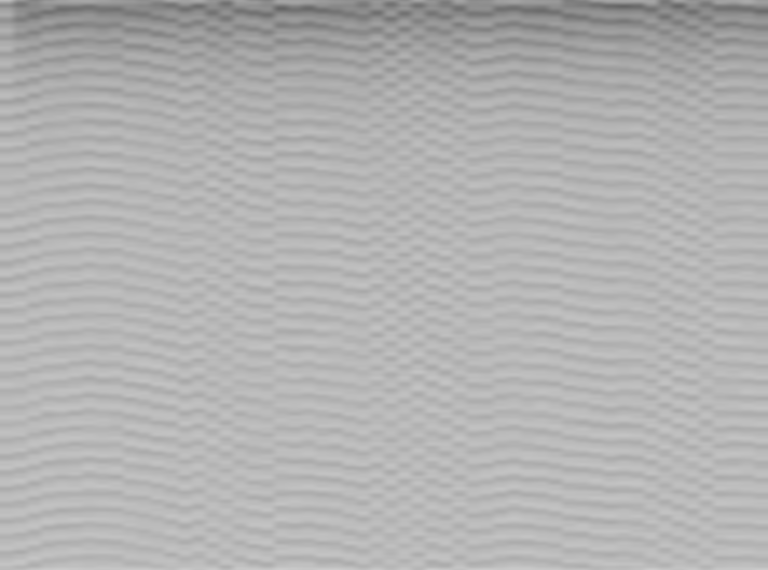
Write a WebGL 1 fragment shader that draws this texture.

```glsl
precision highp float;
// Grey woven ripple: thin horizontal bands sheared by columns, darkening to the top.
uniform vec2 u_resolution;

#define COLUMNS 56.0
#define BANDS 35.3
#define BASE_GREY 0.705
#define TOP_SHADE 0.24
#define SHADE_DEPTH 0.085
#define BAND_CONTRAST 0.033
#define DRIFT 0.42
#define JITTER 0.2
#define GRAIN_ROWS 190.0
#define GRAIN 0.022

const float TAU = 6.2831853;

float hash(vec2 p) {
  return fract(sin(dot(p, vec2(12.9898, 78.233))) * 43758.5453);
}

// Smooth noise along y, independent for each column
float columnNoise(float column, float y) {
  float row = floor(y);
  return mix(hash(vec2(column, row)), hash(vec2(column, row + 1.0)),
             smoothstep(0.0, 1.0, y - row));
}

// Soft-edged span of columns
float span(float column, float centre, float halfWidth) {
  return 1.0 - smoothstep(halfWidth - 0.5, halfWidth + 1.0, abs(column - centre));
}

// Band offset: slow wave, small jitter, and half-period steps in checked spans
float columnPhase(float column) {
  float wave = -DRIFT * cos(TAU * (column - 6.0) / 15.5);
  float jitter = JITTER * (hash(vec2(column, 3.7)) - 0.5);
  float checked = span(column, 16.0, 2.5)
                + span(column, 30.5, 4.0)
                + span(column, 49.0, 2.7);
  return wave + jitter + 0.5 * mod(column, 2.0) * min(checked, 1.0);
}

// Grey level of one column at a depth below the top edge
float columnGrey(float column, float depth) {
  float shade = exp(-depth / SHADE_DEPTH);
  float first = 1.0 - step(0.5, column);

  // Background gradient, paler in the first column
  float strength = 0.92 + 0.16 * hash(vec2(column, 9.1));
  float grey = BASE_GREY + 0.02 * depth;
  grey -= TOP_SHADE * shade * strength * (1.0 - 0.55 * first);

  // Bands with uneven contrast and a slight wander
  float wander = 0.14 * (columnNoise(column + 71.0, depth * 17.0) - 0.5);
  float angle = TAU * (depth * BANDS - columnPhase(column) + wander);
  float contrast = 0.65 + 0.6 * columnNoise(floor(column / 3.0) + 31.0, depth * 12.0);
  float ripple = cos(angle) + 0.2 * cos(2.0 * angle + 0.8);
  grey -= BAND_CONTRAST * contrast * (1.0 + 1.1 * shade) * ripple;

  // Fine streaks
  grey += GRAIN * (columnNoise(column + 113.0, depth * GRAIN_ROWS) - 0.5);
  return grey;
}

void main() {
  vec2 uv = gl_FragCoord.xy / u_resolution;
  float depth = 1.0 - uv.y;

  // Blend neighbouring columns
  float x = uv.x * COLUMNS - 0.5;
  float column = floor(x);
  float blend = smoothstep(0.1, 0.9, x - column);
  float grey = mix(columnGrey(max(column, 0.0), depth),
                   columnGrey(min(column + 1.0, COLUMNS - 1.0), depth), blend);

  // Pale rims at the top and bottom edges
  grey += 0.12 * (1.0 - smoothstep(0.0, 0.012, depth));
  grey += 0.04 * (1.0 - smoothstep(0.0, 0.007, uv.y));

  gl_FragColor = vec4(vec3(clamp(grey, 0.0, 1.0)), 1.0);
}
```
